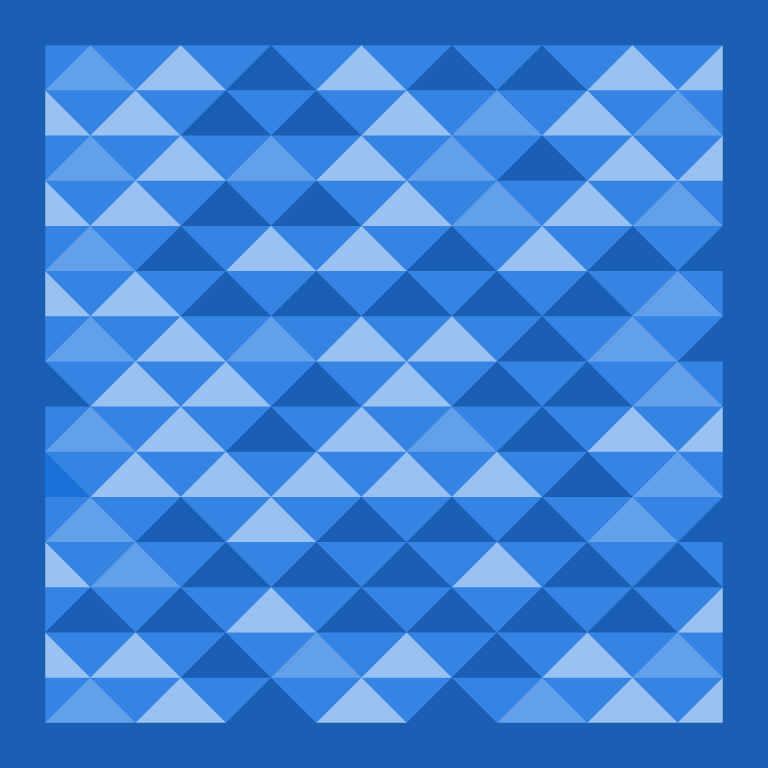
A WebGL 2 fragment shader for this pattern:

```glsl
#version 300 es
precision highp float;
// A framed square of 15 rows of upright triangles, alternate rows shifted by half
// a triangle. A base rhythm of tones fills each row; bands of rows vary by hash.
// Edges are smoothed by averaging a small grid of samples per pixel.

#define ROWS 15.0          // rows of triangles, with a frame one row wide
#define SWAP_CHANCE 0.42   // tone changes in the varied rows
#define MID_CHANCE 0.08    // stray middle tones in the varied rows
#define FADE_CHANCE 0.2    // dark triangles faded in the calm rows
#define ACCENT_ROW 9.0     // row whose left half triangle is a deeper blue
#define SEED 17.0
#define SAMPLES 4          // samples per pixel side

uniform vec2 u_resolution;
out vec4 fragColor;

const vec3 DARK   = vec3(0.105, 0.373, 0.705);
const vec3 GROUND = vec3(0.208, 0.518, 0.894);
const vec3 MIDDLE = vec3(0.385, 0.628, 0.918);
const vec3 LIGHT  = vec3(0.600, 0.757, 0.945);
const vec3 ACCENT = vec3(0.110, 0.443, 0.847);

float hash(vec2 p) {
    vec3 q = fract(vec3(p.xyx) * 0.1031 + SEED * 0.137);
    q += dot(q, q.yzx + 33.33);
    return fract((q.x + q.y) * q.z);
}

// Tone of one triangle; rows count from the top, columns from the left.
vec3 triangleTone(float row, float column, float odd) {
    if (row == ACCENT_ROW && column == 0.0) return ACCENT;

    // Base rhythm: three dark triangles per row, a middle tone at one end.
    bool dark = column == 2.0 || column == 5.0 || column == 4.0 - odd;
    bool middle = column == 7.0 * odd;
    float chance = hash(vec2(column, row));

    // Calm rows lie near the top, the bottom and one row between the bands.
    float offset = abs(row - 8.0);
    bool calm = offset < 0.5 || offset > 4.5;
    if (calm) {
        if (dark && chance < FADE_CHANCE) return MIDDLE;
    } else if (chance < SWAP_CHANCE) {
        dark = !dark;
        middle = false;
    } else if (chance > 1.0 - MID_CHANCE) {
        return MIDDLE;
    }
    return dark ? DARK : (middle ? MIDDLE : LIGHT);
}

// Colour at a point measured in rows from the top left of the framed square.
vec3 patternColor(vec2 p) {
    if (min(p.x, p.y) < 0.0 || max(p.x, p.y) >= ROWS) return DARK;
    float row = floor(p.y);
    float odd = mod(row, 2.0);
    float column = floor((p.x + odd) * 0.5);
    float fromCentre = abs(p.x + odd - 2.0 * column - 1.0);
    bool inside = fromCentre < p.y - row;
    return inside ? triangleTone(row, column, odd) : GROUND;
}

void main() {
    float side = min(u_resolution.x, u_resolution.y);
    vec3 color = vec3(0.0);
    for (int j = 0; j < SAMPLES; j++) {
        for (int i = 0; i < SAMPLES; i++) {
            vec2 jitter = (vec2(i, j) + 0.5) / float(SAMPLES) - 0.5;
            vec2 uv = (gl_FragCoord.xy + jitter - 0.5 * u_resolution) / side + 0.5;
            vec2 p = vec2(uv.x, 1.0 - uv.y) * (ROWS + 2.0) - 1.0;
            color += patternColor(p);
        }
    }
    fragColor = vec4(color / float(SAMPLES * SAMPLES), 1.0);
}
```
